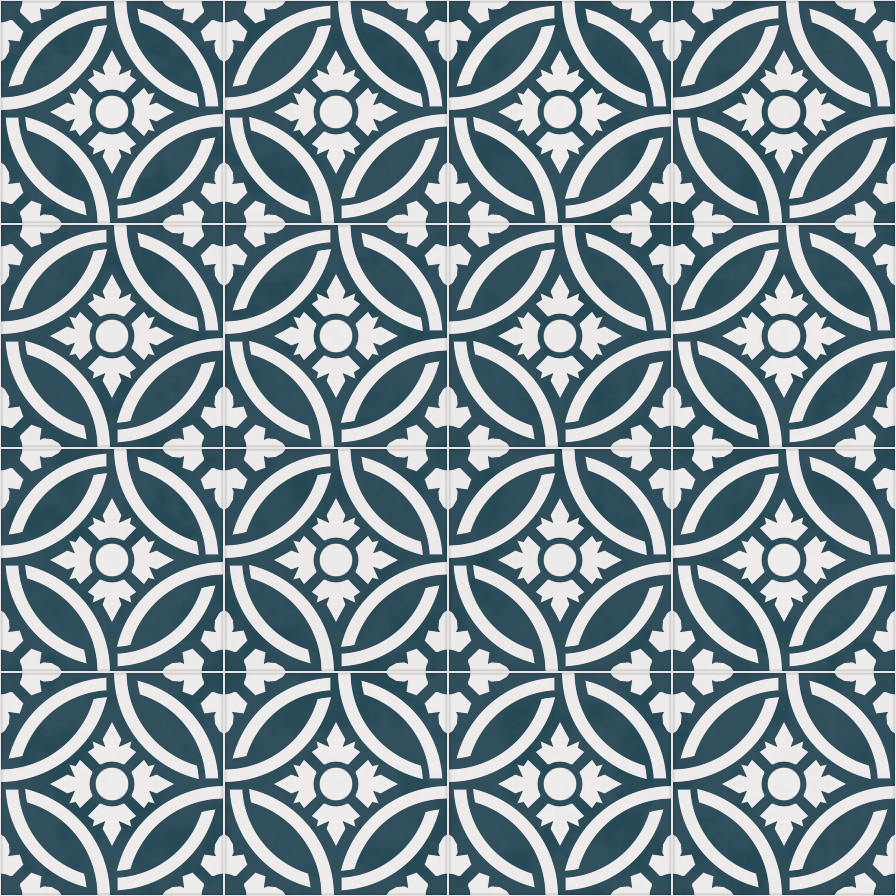
Give the GLSL for this pattern, as a WebGL 1 fragment shader.

```glsl
precision highp float;

uniform vec2 u_resolution;

#define TILES 4.0
#define INNER_RADIUS 0.463
#define OUTER_RADIUS 0.447
#define BAND_HALF 0.028
#define CUT_RADIUS 0.388
#define HUB_RADIUS 0.073
#define PETAL_START 0.100
#define GROUT_HALF 0.0045
#define MOTTLE 0.6
#define BLUE vec3(0.19, 0.31, 0.36)
#define DEEP vec3(0.13, 0.27, 0.32)
#define WHITE vec3(0.93, 0.92, 0.92)

float hash(vec2 p) {
    return fract(sin(dot(p, vec2(127.1, 311.7))) * 43758.5453);
}

// Value noise that wraps after a whole number of cells
float wrapNoise(vec2 uv, float cells) {
    vec2 p = uv * cells;
    vec2 i = floor(p);
    vec2 f = fract(p);
    f = f * f * (3.0 - 2.0 * f);
    vec2 lo = mod(i, cells);
    vec2 hi = mod(i + 1.0, cells);
    return mix(mix(hash(lo), hash(vec2(hi.x, lo.y)), f.x),
               mix(hash(vec2(lo.x, hi.y)), hash(hi), f.x), f.y);
}

// Signed distance to a closed ten-point outline
float outline(vec2 p, vec2 v[10]) {
    float d = 1.0;
    float side = 1.0;
    vec2 a = v[9];
    for (int i = 0; i < 10; i++) {
        vec2 b = v[i];
        vec2 e = a - b;
        vec2 w = p - b;
        vec2 n = w - e * clamp(dot(w, e) / dot(e, e), 0.0, 1.0);
        d = min(d, dot(n, n));
        bool above = p.y >= b.y;
        bool below = p.y < a.y;
        bool left = e.x * w.y > e.y * w.x;
        if ((above && below && left) || (!above && !below && !left)) side = -side;
        a = b;
    }
    return side * sqrt(d);
}

// Half petals: x runs sideways from the axis, y outwards from the flower
float pointedPetal(vec2 p) {
    vec2 v[10];
    v[0] = vec2(-0.05, 0.08);  v[1] = vec2(-0.05, 0.28);
    v[2] = vec2(0.0, 0.277);   v[3] = vec2(0.022, 0.235);
    v[4] = vec2(0.042, 0.2);   v[5] = vec2(0.03, 0.165);
    v[6] = vec2(0.086, 0.19);  v[7] = vec2(0.08, 0.162);
    v[8] = vec2(0.108, 0.143); v[9] = vec2(0.055, 0.088);
    return outline(p, v);
}

float roundedPetal(vec2 p) {
    vec2 v[10];
    v[0] = vec2(-0.05, 0.08);  v[1] = vec2(-0.05, 0.28);
    v[2] = vec2(0.0, 0.278);   v[3] = vec2(0.022, 0.262);
    v[4] = vec2(0.04, 0.23);   v[5] = vec2(0.043, 0.195);
    v[6] = vec2(0.036, 0.178); v[7] = vec2(0.088, 0.185);
    v[8] = vec2(0.104, 0.14);  v[9] = vec2(0.055, 0.09);
    return outline(p, v);
}

vec2 foldPetal(vec2 p) {
    return vec2(min(p.x, p.y), max(p.x, p.y));
}

// Two interlaced arcs of a lens; q.x points to the edge the inner arc crosses
float lensArcs(vec2 q) {
    float toCentre = length(q);
    float toCorner = length(q - 0.5);
    float inner = abs(toCorner - INNER_RADIUS) - BAND_HALF;
    float outer = abs(toCentre - OUTER_RADIUS) - BAND_HALF;
    float innerCut = q.y > q.x ? toCentre - CUT_RADIUS : -1.0;
    float outerCut = q.x > q.y ? toCorner - CUT_RADIUS : 0.025 - q.x;
    return min(max(inner, innerCut), max(outer, outerCut));
}

void main() {
    vec2 uv = gl_FragCoord.xy / u_resolution;
    vec2 p = fract(uv * TILES) - 0.5;
    float pixel = TILES / min(u_resolution.x, u_resolution.y);

    // Quarter-turn symmetry for arcs, mirror symmetry for flowers
    vec2 m = abs(p);
    vec2 q = p.x * p.y > 0.0 ? m.yx : m;
    vec2 c = 0.5 - m;
    float centreFlower = max(pointedPetal(foldPetal(m)), PETAL_START - length(m));
    float cornerFlower = max(roundedPetal(foldPetal(c)), PETAL_START - length(c));
    float motif = min(lensArcs(q), min(centreFlower, cornerFlower));
    motif = min(motif, length(p) - HUB_RADIUS);

    // Pigment with cloudy wear and a slight shift per tile
    float cloud = 0.6 * wrapNoise(uv, 24.0) + 0.4 * wrapNoise(uv, 72.0);
    float tileShift = hash(floor(uv * TILES) + 7.0) - 0.5;
    float grain = wrapNoise(uv, 256.0) - 0.5;
    vec3 blue = mix(BLUE, DEEP, MOTTLE * smoothstep(0.45, 0.8, cloud + 0.1 * tileShift));
    vec3 color = mix(WHITE, blue, smoothstep(-0.6 * pixel, 0.6 * pixel, motif));
    color += 0.012 * grain + 0.008 * tileShift;

    // Shaded tile rim and pale grout
    float edge = min(c.x, c.y);
    color *= 1.0 - 0.12 * (1.0 - smoothstep(GROUT_HALF, GROUT_HALF + 0.014, edge));
    float grout = 1.0 - smoothstep(-0.5 * pixel, 0.5 * pixel, edge - GROUT_HALF);
    color = mix(color, WHITE * 0.97, grout);
    gl_FragColor = vec4(color, 1.0);
}
```
